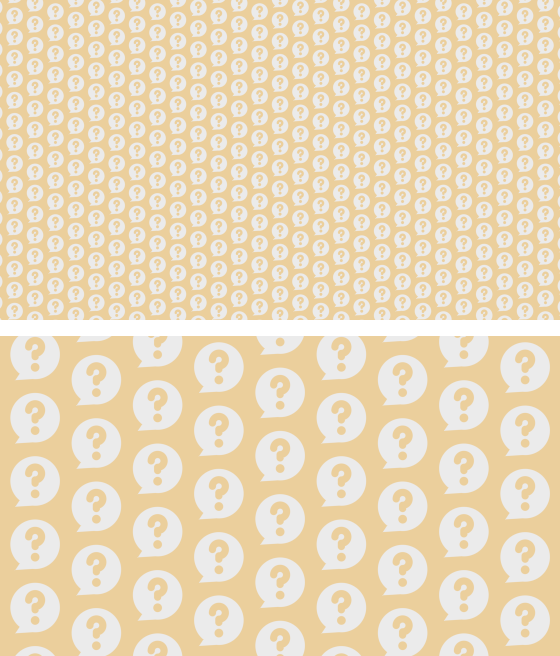
Top: the whole. Bottom: its middle third, enlarged.
Give the GLSL for this pattern, as a WebGL 2 fragment shader.

```glsl
#version 300 es
precision highp float;

uniform vec2 u_resolution;
out vec4 outColor;

// Lengths are fractions of the canvas width
const vec2 CELL = vec2(0.03646, 0.03767);
const vec2 FIRST_CENTRE = vec2(0.02610, 0.01590);
const float COLUMN_DROP = 0.4;
const float BUBBLE_RADIUS = 0.01475;

const vec3 SAND = vec3(0.92, 0.81, 0.61);
const vec3 PALE_GREY = vec3(0.92);

float segmentDistance(vec2 p, vec2 a, vec2 b) {
    vec2 ab = b - a;
    return length(p - a - ab * clamp(dot(p - a, ab) / dot(ab, ab), 0.0, 1.0));
}

// Signed distance to the line a-b, negative on its left
float edgeDistance(vec2 p, vec2 a, vec2 b) {
    vec2 direction = normalize(b - a);
    return dot(p - a, vec2(direction.y, -direction.x));
}

float triangleDistance(vec2 p, vec2 a, vec2 b, vec2 c) {
    return max(edgeDistance(p, a, b), max(edgeDistance(p, b, c), edgeDistance(p, c, a)));
}

// Ring without its lower left quarter
float hookDistance(vec2 p, float radius) {
    float openEnds = min(length(p + vec2(radius, 0.0)), length(p + vec2(0.0, radius)));
    return p.x < 0.0 && p.y < 0.0 ? openEnds : abs(length(p) - radius);
}

float bubbleDistance(vec2 p) {
    float tail = triangleDistance(p, vec2(-0.80, -1.04), vec2(0.0, -0.99), vec2(-0.52, -0.62));
    return min(length(p) - 1.0, tail);
}

float questionDistance(vec2 p, float halfStroke) {
    float hook = hookDistance(p - vec2(0.0, 0.30), 0.26);
    float stem = segmentDistance(p, vec2(0.0, 0.04), vec2(0.0, -0.09));
    float dot_ = length(p - vec2(0.0, -0.52)) - 0.175;
    return min(min(hook, stem) - halfStroke, dot_);
}

// Position relative to the nearest centre in a grid of staggered columns
vec2 staggeredCell(vec2 p, vec2 cell, float drop) {
    vec2 grid = p / cell;
    float column = floor(grid.x + 0.5);
    grid.y += column * drop;
    return (fract(grid + 0.5) - 0.5) * cell;
}

float coverage(float distance_, float pixel) {
    return 1.0 - smoothstep(-0.7 * pixel, 0.7 * pixel, distance_);
}

void main() {
    vec2 canvas = gl_FragCoord.xy / u_resolution.x;
    vec2 p = staggeredCell(canvas - FIRST_CENTRE, CELL, COLUMN_DROP) / BUBBLE_RADIUS;
    float pixel = 1.0 / (u_resolution.x * BUBBLE_RADIUS);

    // Bubble with the mark cut out of it
    float bubble = coverage(bubbleDistance(p), pixel);
    float mark = coverage(questionDistance(p, 0.145), pixel);
    outColor = vec4(mix(SAND, PALE_GREY, bubble * (1.0 - mark)), 1.0);
}
```
